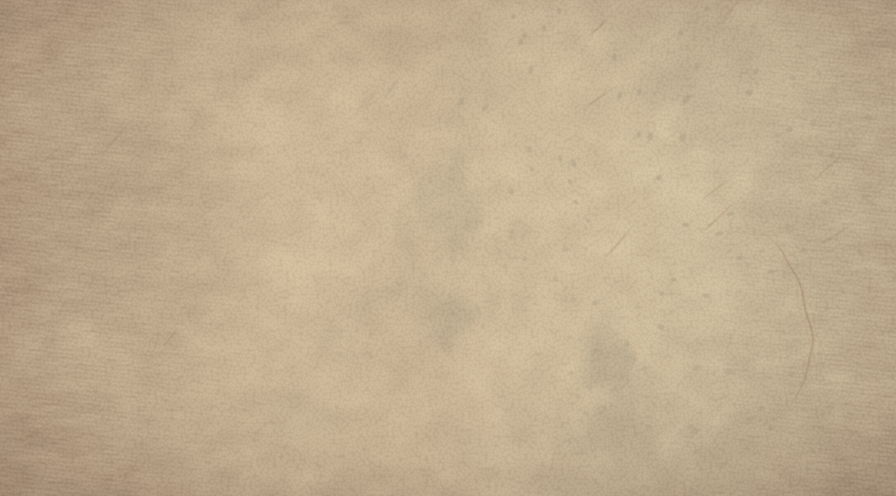
Write a Shadertoy shader that draws this texture.

```glsl
#define LIGHT vec3(0.815, 0.735, 0.608)
#define EDGE vec3(0.645, 0.553, 0.460)
#define STAIN vec3(0.660, 0.605, 0.505)
#define SCRATCH vec3(0.620, 0.500, 0.380)
#define VIGNETTE 0.58
#define MOTTLE 0.50
#define GRAIN 0.060
#define GRAIN_SCALE 150.0
#define THREADS 115.0
#define SCRATCHES 12

float hash(vec2 p) {
    vec3 q = fract(vec3(p.xyx) * 0.1031);
    q += dot(q, q.yzx + 33.33);
    return fract((q.x + q.y) * q.z);
}

float noise(vec2 p) {
    vec2 i = floor(p), f = fract(p);
    f = f * f * (3.0 - 2.0 * f);
    return mix(mix(hash(i), hash(i + vec2(1, 0)), f.x),
               mix(hash(i + vec2(0, 1)), hash(i + vec2(1, 1)), f.x), f.y);
}

float fbm(vec2 p) {
    float sum = 0.0, amp = 0.5;
    for (int i = 0; i < 5; i++) {
        sum += amp * noise(p);
        p = mat2(1.6, 1.2, -1.2, 1.6) * p + 17.3;
        amp *= 0.55;
    }
    return sum / 1.055;
}

// x: distance to the nearest cell point, y: random value of that cell
vec2 cellular(vec2 p) {
    vec2 cell = floor(p), best = vec2(9.0, 0.0);
    for (int y = -1; y <= 1; y++)
    for (int x = -1; x <= 1; x++) {
        vec2 id = cell + vec2(x, y);
        vec2 point = id + vec2(hash(id), hash(id + 71.7));
        float d = length(point - p);
        if (d < best.x) best = vec2(d, hash(id + 31.3));
    }
    return best;
}

float segment(vec2 p, vec2 a, vec2 b) {
    vec2 ap = p - a, ab = b - a;
    return length(ap - ab * clamp(dot(ap, ab) / dot(ab, ab), 0.0, 1.0));
}

// Faint slanted creases, mostly towards the left and right borders
float creases(vec2 p, float aspect, float px) {
    float mask = 0.0;
    vec2 wobble = 0.008 * vec2(noise(p * 14.0), noise(p * 14.0 + 40.0));
    for (int i = 0; i < SCRATCHES; i++) {
        vec2 seed = vec2(float(i) * 3.7 + 5.0, 9.1);
        float side = hash(seed);
        float x = i % 3 == 0 ? 0.20 * side : 0.66 + 0.32 * side;
        vec2 mid = vec2(x * aspect, hash(seed + 2.3));
        float angle = mix(0.55, 0.95, hash(seed + 4.9));
        vec2 reach = mix(0.03, 0.075, hash(seed + 8.1)) * vec2(cos(angle), sin(angle));
        float d = segment(p + wobble, mid - reach, mid + reach);
        float fade = 1.0 - smoothstep(0.2, 1.0, length(p - mid) / length(reach));
        mask = max(mask, fade * (1.0 - smoothstep(0.0, 0.0025 + px, d)));
    }
    return mask * (0.4 + 0.6 * noise(p * 60.0));
}

// One long bowed crack on the right
float crack(vec2 p, float aspect, float px) {
    float dy = p.y - 0.32;
    float x = 0.905 * aspect - 2.1 * dy * dy + 0.012 * (noise(p.yy * 16.0) - 0.5);
    float ends = smoothstep(0.15, 0.25, p.y) * (1.0 - smoothstep(0.46, 0.55, p.y));
    return ends * (1.0 - smoothstep(0.0, 0.0025 + px, abs(p.x - x)));
}

void mainImage(out vec4 fragColor, in vec2 fragCoord) {
    float px = 1.0 / iResolution.y;
    float aspect = iResolution.x * px;
    vec2 uv = fragCoord / iResolution.xy;
    vec2 p = fragCoord * px;

    // Broad light with darker borders
    vec2 q = 2.0 * (uv - vec2(0.54, 0.53));
    float border = q.x * q.x + 0.5 * q.y * q.y * q.y * q.y + 0.2 * q.y * q.y;
    float tone = 0.93 - VIGNETTE * border;
    tone += 0.08 * exp(-12.0 * pow(uv.x - 0.68, 2.0));

    // Cloudy and fine mottling
    tone += MOTTLE * (fbm(p * 3.5 + 3.0) - 0.5);
    tone += 0.42 * (fbm(p * vec2(20.0, 26.0)) - 0.5);
    vec3 color = mix(EDGE, LIGHT, clamp(tone, -0.15, 1.1));
    color += vec3(-0.008, 0.004, 0.006) * smoothstep(0.4, 0.8, uv.x);

    // Grey stains right of the middle
    vec2 zone = (uv - vec2(0.65, 0.42)) * vec2(3.4, 2.0);
    float stain = smoothstep(0.50, 0.72, fbm(p * vec2(6.5, 5.0) + 21.0));
    stain *= exp(-dot(zone, zone)) * (0.5 + 0.7 * fbm(p * 34.0));
    color = mix(color, STAIN, 0.55 * stain);

    // Woven threads, clearer at the borders
    float weave = sin(6.2832 * THREADS * (p.y + 0.12 * p.x));
    float streak = noise(p * vec2(28.0, 190.0)) - 0.5;
    color += smoothstep(0.25, 1.0, abs(q.x)) * (0.010 * weave + 0.035 * streak);

    // Paper grain and scattered specks
    float grain = cellular(p * GRAIN_SCALE).x - 0.43;
    color -= GRAIN * grain * vec3(1.0, 1.0, 0.95);
    vec2 speck = cellular(p * 24.0 + 6.0 * noise(p * 3.0));
    float radius = 0.18 * speck.y;
    float spot = (1.0 - smoothstep(radius * 0.4, radius + 24.0 * px, speck.x))
               * step(0.80, speck.y) * smoothstep(0.35, 0.8, uv.x + 0.3 * uv.y - 0.1);
    color = mix(color, STAIN * 0.94, 0.35 * spot);

    // Creases and crack
    color = mix(color, SCRATCH, 0.38 * creases(p, aspect, px));
    color = mix(color, SCRATCH, 0.42 * crack(p, aspect, px));

    fragColor = vec4(clamp(color, 0.0, 1.0), 1.0);
}
```
